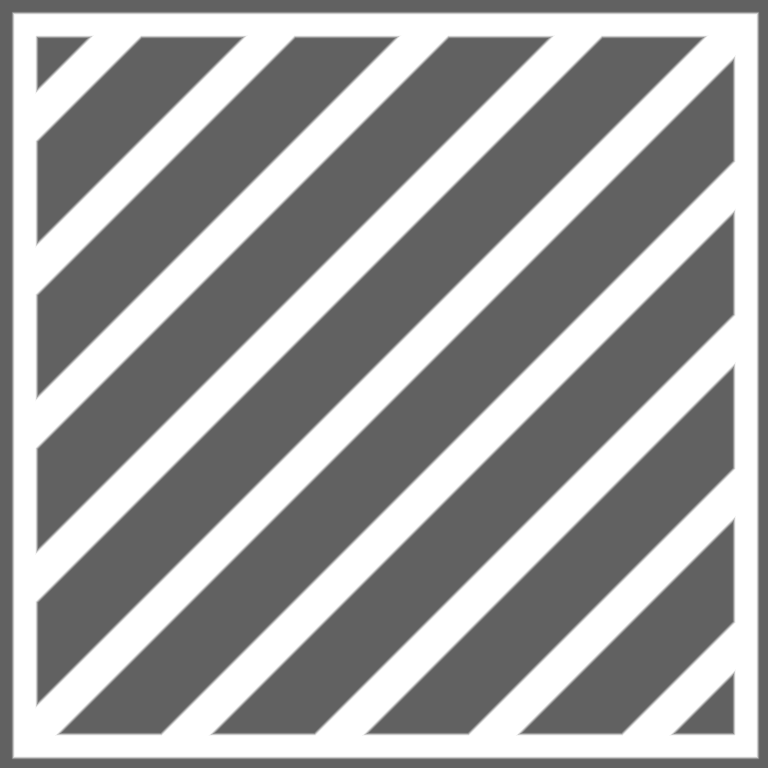
Give the GLSL for this pattern, as a WebGL 1 fragment shader.

```glsl
precision highp float;

uniform vec2 u_resolution;

#define STRIPE_PERIOD 0.2
#define STRIPE_WIDTH 0.0667
#define STRIPE_SHIFT -0.001
#define FRAME_CENTER vec2(0.502, 0.498)
#define FRAME_OUTER 0.485
#define FRAME_INNER 0.4538
#define EDGE_SOFTNESS 0.0027
#define GRAY vec3(0.38)
#define WHITE vec3(1.0)

// Signed distance to an axis-aligned square, negative inside
float squareDistance(vec2 p, float halfSize) {
  vec2 d = abs(p) - halfSize;
  return length(max(d, 0.0)) + min(max(d.x, d.y), 0.0);
}

// Signed distance to the nearest rising 45 degree stripe
float stripeDistance(vec2 p) {
  float across = (p.x - p.y - STRIPE_SHIFT) / STRIPE_PERIOD;
  float fromAxis = abs(fract(across + 0.5) - 0.5) * STRIPE_PERIOD;
  return (fromAxis - 0.5 * STRIPE_WIDTH) * sqrt(0.5);
}

// Smoothed coverage of a signed distance
float coverage(float dist, float softness) {
  return 1.0 - smoothstep(-softness, softness, dist);
}

void main() {
  vec2 uv = gl_FragCoord.xy / u_resolution;
  float pixel = 1.0 / min(u_resolution.x, u_resolution.y);
  float softness = max(EDGE_SOFTNESS, 0.75 * pixel);

  // Frame joined with the stripes, clipped by the outer edge
  vec2 framePos = uv - FRAME_CENTER;
  float frame = -squareDistance(framePos, FRAME_INNER);
  float outer = squareDistance(framePos, FRAME_OUTER);
  float white = max(min(frame, stripeDistance(uv)), outer);

  gl_FragColor = vec4(mix(GRAY, WHITE, coverage(white, softness)), 1.0);
}
```
